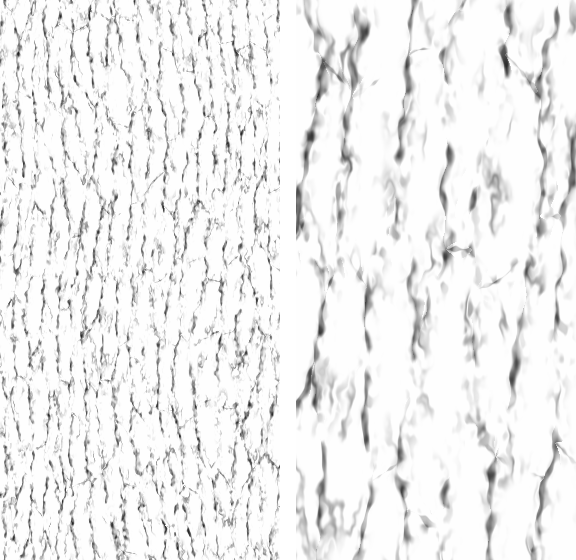
Left, the full canvas; right, a detail of the centre.
Give the GLSL for this texture map, as a Shadertoy shader.

```glsl
// Occlusion map of tree bark: white plates split by ragged, broken, mostly upright grey cracks.
#define PLATES vec2(18.0, 3.7)     // plates per canvas width, across and along
#define JITTER vec2(0.56, 1.0)     // irregularity of the plate centres
#define CRACK_WIDTH 0.0070         // half width of an upright crack
#define CRACK_DEPTH 0.50           // darkness of a crack core
#define CROSS_DEPTH 0.60           // relative strength of cross cracks
#define FUZZ_REACH 0.017           // how far crumbly grain spreads from a crack
#define FUZZ_DEPTH 0.36
#define STRAND_DEPTH 0.30          // darkness of the fine fibres
#define LEAN 0.085                 // sideways drift of the whole grain
#define PAPER 0.995

vec2 hash2(vec2 p) {
    vec3 q = fract(vec3(p.xyx) * vec3(0.1031, 0.1030, 0.0973));
    q += dot(q, q.yzx + 33.33);
    return fract((q.xx + q.yz) * q.zy);
}

float cornerSlope(vec2 cell, vec2 offset) {
    float angle = 6.2832 * hash2(cell + 57.0).x;
    return dot(vec2(cos(angle), sin(angle)), offset);
}

// Gradient noise, roughly -0.7 to 0.7
float noise(vec2 p) {
    vec2 i = floor(p), f = p - i;
    vec2 u = f * f * f * (f * (f * 6.0 - 15.0) + 10.0);
    vec2 e = vec2(1.0, 0.0);
    return mix(mix(cornerSlope(i, f), cornerSlope(i + e, f - e), u.x),
               mix(cornerSlope(i + e.yx, f - e.yx), cornerSlope(i + e.xx, f - e.xx), u.x), u.y);
}

vec2 plateCentre(vec2 cell) {
    return cell + 0.5 + JITTER * (hash2(cell + 11.0) - 0.5);
}

// Distance to the nearest plate border (x) and its unit normal (yz), in canvas units
vec3 plateBorder(vec2 p) {
    vec2 q = p * PLATES, home = floor(q), nearest = home;
    float best = 1e3;
    for (int y = -1; y <= 1; y++)
    for (int x = -1; x <= 1; x++) {
        vec2 cell = floor(q) + vec2(x, y);
        vec2 r = plateCentre(cell) - q;
        if (dot(r, r) < best) { best = dot(r, r); home = cell; nearest = r; }
    }
    vec3 border = vec3(1e3, 1.0, 0.0);
    for (int y = -2; y <= 2; y++)
    for (int x = -2; x <= 2; x++) {
        if (x == 0 && y == 0) continue;
        vec2 r = plateCentre(home + vec2(x, y)) - q;
        vec2 normal = normalize(r - nearest);
        vec2 slope = normal * PLATES;
        float d = dot(0.5 * (r + nearest), normal) / length(slope);
        if (d < border.x) border = vec3(d, normalize(slope));
    }
    return border;
}

// Drift of the grain, then wobble, then fine raggedness
vec2 warp(vec2 p) {
    float drift = LEAN * noise(p * vec2(2.2, 1.2) + 3.7);
    float wobble = 0.012 * noise(p * vec2(10.0, 9.0) + 21.0);
    float ragged = 0.010 * noise(p * vec2(34.0, 32.0) + 8.0);
    float rise = 0.030 * noise(p * vec2(13.0, 9.0) + 40.0);
    return p + vec2(drift + wobble + ragged, rise);
}

void mainImage(out vec4 fragColor, in vec2 fragCoord) {
    vec2 p = fragCoord / iResolution.x;
    float pixel = 1.0 / iResolution.x;
    vec2 bark = warp(p);

    vec3 border = plateBorder(bark);
    float upright = smoothstep(0.60, 0.97, abs(border.y));
    float lump = smoothstep(-0.4, 0.4, noise(p * vec2(64.0, 24.0) + 5.0));
    float dist = border.x + 0.007 * noise(p * vec2(85.0, 46.0) + 70.0);

    // Crumbly grain, drawn out along the bark
    float grain = noise(p * vec2(92.0, 44.0) + 13.0) + 0.6 * noise(p * vec2(140.0, 80.0) + 29.0);

    // Main cracks, broken into strokes of varying width, harder on one flank
    float breaks = noise(bark * vec2(26.0, 13.0) + 31.0) + 0.5 * noise(p * vec2(46.0, 28.0) + 2.0);
    float stroke = smoothstep(-0.24, 0.06, breaks);
    float flank = 1.0 - 0.35 * border.y;
    float width = CRACK_WIDTH * mix(0.35, stroke * (0.5 + 0.7 * lump) * flank, upright) + 0.5 * pixel;
    float core = pow(1.0 - smoothstep(0.0, width, dist), 1.25);
    float crack = core * stroke * mix(CROSS_DEPTH, 1.0, upright);
    crack *= CRACK_DEPTH * (0.65 + 0.5 * lump) * clamp(1.0 + 0.8 * grain, 0.5, 1.4);

    // A few deep slits
    float deep = smoothstep(0.46, 0.52, noise(bark * vec2(13.0, 4.5) + 90.0));
    float slit = deep * upright * (1.0 - smoothstep(0.001, 0.004 + pixel, dist));

    // Grain beside the cracks, wider on one flank
    float patches = smoothstep(-0.45, 0.40, noise(bark * vec2(20.0, 7.0) + 63.0));
    float reach = FUZZ_REACH * flank;
    float fuzz = smoothstep(0.0, 0.45, grain) * patches * (1.0 - smoothstep(0.0, reach, dist));

    // Faint upright fibres
    float fibre = abs(noise(bark * vec2(24.0, 5.0) + 17.0) + 0.16 * grain);
    float fibreMask = smoothstep(0.0, 0.30, noise(p * vec2(22.0, 12.0) + 47.0));
    float strand = (1.0 - smoothstep(0.0, 0.10, fibre)) * fibreMask * (0.4 + lump);

    float dark = max(crack, 0.8 * slit);
    dark += (1.0 - dark) * (FUZZ_DEPTH * fuzz + STRAND_DEPTH * strand);
    fragColor = vec4(vec3(clamp(PAPER - dark, 0.0, 1.0)), 1.0);
}
```
